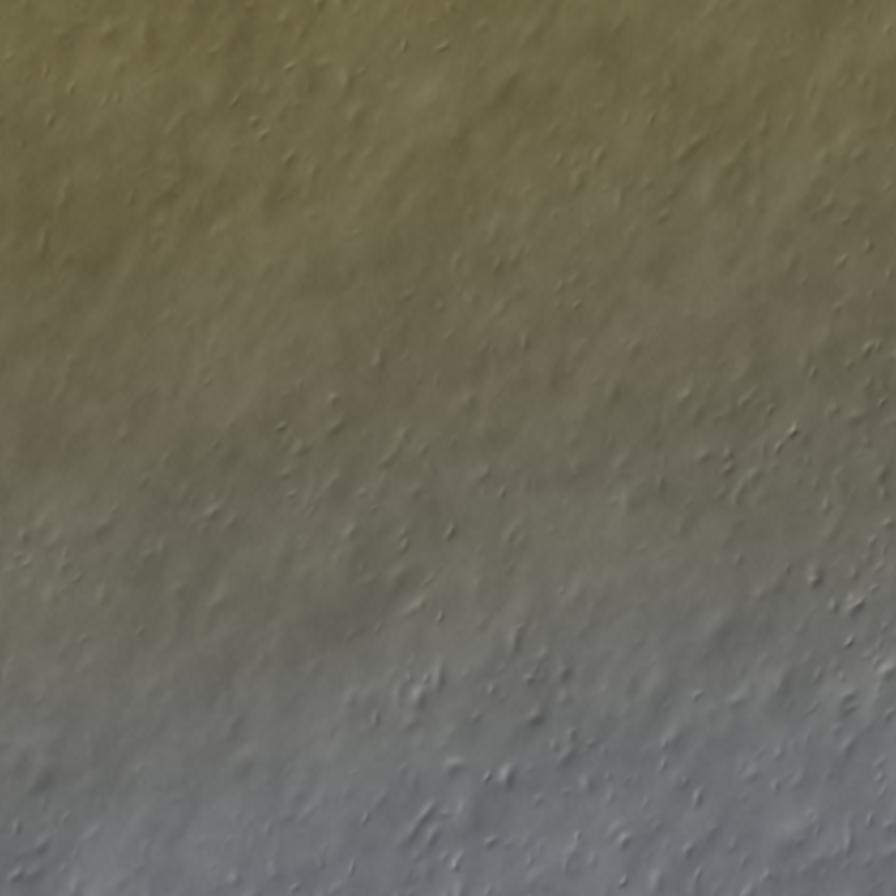
Reproduce this texture procedurally as a WebGL 2 fragment shader.

```glsl
#version 300 es
precision highp float;

uniform vec2 u_resolution;
out vec4 fragColor;

float hash(vec2 p) {
    return fract(sin(dot(p, vec2(127.1, 311.7))) * 43758.5453);
}

float valueNoise(vec2 p) {
    vec2 cell = floor(p);
    vec2 f = fract(p);
    f = f * f * (3.0 - 2.0 * f);
    float low = mix(hash(cell), hash(cell + vec2(1.0, 0.0)), f.x);
    float high = mix(hash(cell + vec2(0.0, 1.0)), hash(cell + vec2(1.0, 1.0)), f.x);
    return mix(low, high, f.y) - 0.5;
}

mat2 rotation(float angle) {
    float c = cos(angle), s = sin(angle);
    return mat2(c, -s, s, c);
}

// Scattered slanted bumps, lit from the upper left: bright flank, dark flank
float bumpLayer(vec2 uv, float cells, float density, float seed) {
    vec2 p = uv * cells;
    vec2 home = floor(p);
    float light = 0.0;
    for (int y = -1; y <= 1; y++) {
        for (int x = -1; x <= 1; x++) {
            vec2 cell = home + vec2(x, y);
            vec2 id = cell + seed;
            vec2 center = cell + vec2(hash(id + 3.7), hash(id + 9.2));
            float present = step(hash(id + 17.3), density);
            float angle = 1.05 + 0.7 * (hash(id + 23.9) - 0.5);
            vec2 radius = vec2(mix(0.25, 0.45, hash(id + 31.4)), mix(0.15, 0.25, hash(id + 41.8)));
            vec2 d = rotation(angle) * (p - center) / radius;
            d.y += 0.25 * sin(d.x * 2.0 + 6.28 * hash(id + 47.1));
            float strength = hash(id + 53.6);
            float slope = d.y + 0.3 * d.x;
            slope *= slope > 0.0 ? 1.2 : 0.95;
            light += present * mix(0.25, 1.3, strength * strength) * slope * exp(-dot(d, d));
        }
    }
    return light;
}

// Olive at the top through brown-grey to cool grey at the bottom
vec3 wallColor(float t) {
    vec3 color = mix(vec3(0.43, 0.447, 0.465), vec3(0.422, 0.427, 0.418), smoothstep(0.0, 0.25, t));
    color = mix(color, vec3(0.412, 0.402, 0.352), smoothstep(0.17, 0.45, t));
    color = mix(color, vec3(0.415, 0.394, 0.308), smoothstep(0.4, 0.66, t));
    return mix(color, vec3(0.428, 0.4, 0.272), smoothstep(0.58, 1.0, t));
}

void main() {
    vec2 uv = gl_FragCoord.xy / u_resolution;

    // Tilted gradient with a slightly uneven border
    float t = uv.y - 0.14 * (uv.x - 0.5) + 0.05 * valueNoise(uv * 4.0 + 5.0);
    vec3 color = wallColor(clamp(t, 0.0, 1.0));

    // Soft undulation stretched along the slant
    vec2 slanted = rotation(1.0) * uv;
    float light = 0.038 * valueNoise(slanted * vec2(6.0, 13.0));
    light += 0.034 * valueNoise(slanted * vec2(18.0, 38.0) + 11.0);
    light += 0.03 * valueNoise(slanted * vec2(45.0, 85.0) + 29.0);

    // Bumps stand out most near the lower right
    float relief = mix(1.0, 0.62, smoothstep(0.05, 0.6, uv.y)) * mix(0.85, 1.1, uv.x);
    float patches = smoothstep(-0.35, 0.3, valueNoise(uv * 6.0 + 37.0));
    light += 0.075 * relief * bumpLayer(uv, 14.0, 0.45, 0.0);
    light += 0.17 * relief * mix(0.4, 1.0, patches) * bumpLayer(uv, 30.0, 0.42, 71.0);
    light += 0.18 * relief * mix(0.2, 1.0, patches) * bumpLayer(uv, 48.0, 0.3, 139.0);

    // Faint fine grain
    light += 0.016 * valueNoise(uv * vec2(210.0, 150.0));

    fragColor = vec4(color + light * vec3(1.0, 1.0, 0.96), 1.0);
}
```
